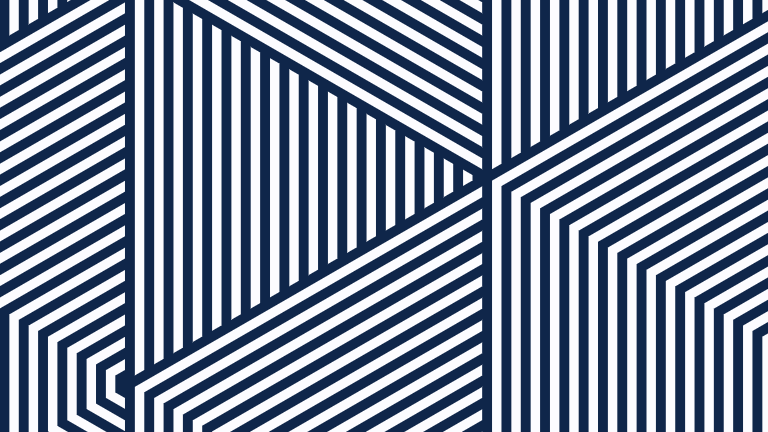
This pattern is drawn by a Shadertoy shader. Its source:

```glsl
// Signed depth inside a white stripe; lengths are in stripe periods
float stripe(float d) {
    return 0.25 - abs(fract(d) - 0.5);
}

void mainImage(out vec4 fragColor, in vec2 fragCoord) {
    float periods = 22.375;
    vec2 q = (fragCoord - 0.5 * iResolution.xy) / iResolution.y * periods;

    // Two nodes where the bars and diagonals meet, on one rising line
    vec2 toRight = q - vec2(5.34, 1.98);
    vec2 toLeft = toRight + vec2(18.5, 10.681);
    float rise = dot(toRight, vec2(-0.5, 0.866));
    float fall = dot(toRight, vec2(0.5, 0.866));

    float depth;
    if (toLeft.x < 0.0) {
        // Left panel: half hexagons under an upright-striped corner
        float x = -toLeft.x;
        float hexagon = max(x, 0.5 * x + 0.866 * abs(toLeft.y));
        float corner = dot(toLeft, vec2(-0.5, 0.866)) - 18.5;
        depth = corner > 0.0 ? min(stripe(x + 0.5), corner - 0.25)
                             : stripe(hexagon + 0.5);
    } else if (rise < 0.0) {
        // Bent stripes below the rising line, nested around each node
        float x = toRight.x > 0.0 ? toRight.x : toLeft.x;
        depth = stripe(min(x, -rise));
    } else if (toRight.x > 0.0) {
        // Upright stripes in the upper right
        depth = min(stripe(toRight.x), rise - 0.25);
    } else if (fall > 0.0) {
        // Falling stripes above the triangle
        depth = stripe(fall);
    } else {
        // Upright stripes inside the triangle
        depth = min(stripe(toRight.x + 0.5), min(rise, -fall) - 0.25);
    }

    // Upright bars between the panels
    depth = min(depth, min(abs(toLeft.x), abs(toRight.x)) - 0.25);

    float pixel = periods / iResolution.y;
    float white = clamp((depth - 0.006) / pixel + 0.5, 0.0, 1.0);
    vec3 navy = vec3(0.06, 0.15, 0.29);
    vec3 paper = vec3(0.99, 0.99, 1.0);
    fragColor = vec4(mix(navy, paper, white), 1.0);
}
```
